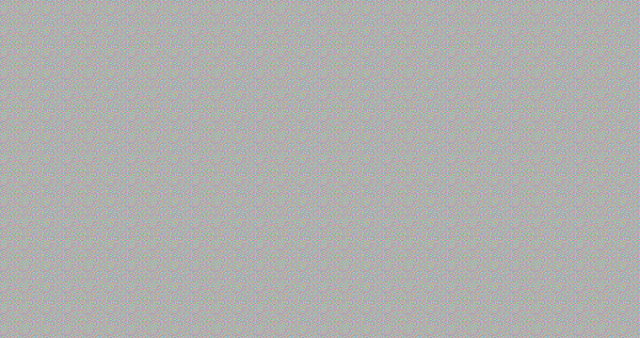
This pattern is drawn by a Shadertoy shader. Its source:

```glsl
#define TILES_ACROSS 30.0
#define GRAINS_PER_TILE 20.0
#define BASE_COLOR vec3(0.683, 0.69, 0.682)
#define CHROMA_GAIN 0.36
#define LUMA_GAIN 0.14
#define NEIGHBOR_CONTRAST 0.65
#define SEAM_WIDTH 0.05
#define SEAM_TINT vec3(0.02, -0.02, 0.005)
#define SUBSAMPLES 4

float hash(vec2 p) {
    return fract(sin(dot(p, vec2(127.1, 311.7))) * 43758.5453);
}

// Centred colour noise that wraps around at the tile edge
vec3 noise(vec2 cell) {
    vec2 p = mod(cell, GRAINS_PER_TILE);
    return vec3(hash(p), hash(p + 37.3), hash(p + 91.7)) - 0.5;
}

// Pastel grain that contrasts with its neighbors, so clumps stay rare
vec3 grainColor(vec2 cell) {
    vec2 dx = vec2(1.0, 0.0);
    vec2 dy = vec2(0.0, 1.0);
    vec3 around = noise(cell + dx) + noise(cell - dx) + noise(cell + dy) + noise(cell - dy);
    vec3 grain = noise(cell) - 0.25 * NEIGHBOR_CONTRAST * around;
    float luma = dot(grain, vec3(1.0 / 3.0));
    return BASE_COLOR + CHROMA_GAIN * (grain - luma) + LUMA_GAIN * luma;
}

// One square tile of grains with a faint pink seam
vec3 tileColor(vec2 tileUv) {
    float seamDist = min(tileUv.y, 1.0 - tileUv.y);
    float seam = 1.0 - smoothstep(0.5 * SEAM_WIDTH, SEAM_WIDTH, seamDist);
    return grainColor(floor(tileUv * GRAINS_PER_TILE)) + SEAM_TINT * seam;
}

void mainImage(out vec4 fragColor, in vec2 fragCoord) {
    // Average a grid of samples, as grains can be finer than a pixel
    vec3 sum = vec3(0.0);
    for (int j = 0; j < SUBSAMPLES; j++) {
        for (int i = 0; i < SUBSAMPLES; i++) {
            vec2 offset = (vec2(i, j) + 0.5) / float(SUBSAMPLES) - 0.5;
            vec2 pos = fragCoord + offset;
            // Tiles are counted from the top left corner
            vec2 uv = vec2(pos.x, iResolution.y - pos.y) / iResolution.x;
            sum += tileColor(fract(uv * TILES_ACROSS));
        }
    }
    fragColor = vec4(sum / float(SUBSAMPLES * SUBSAMPLES), 1.0);
}
```
